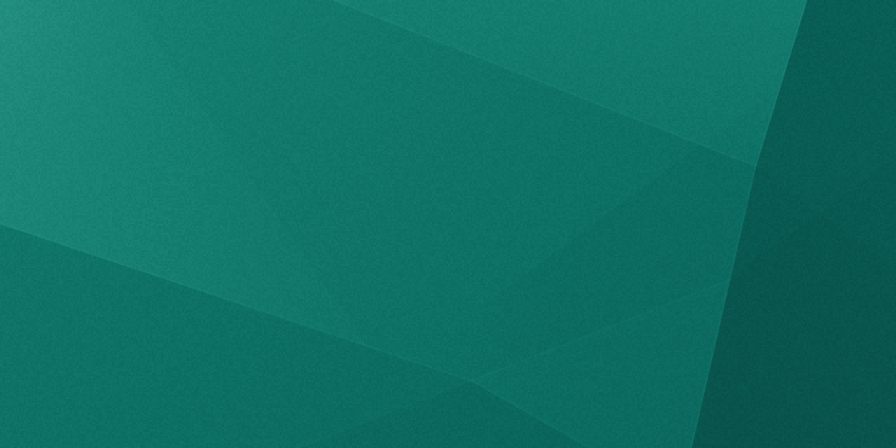
Give the GLSL for this background, as a Shadertoy shader.

```glsl
// Overlapping translucent teal facets with a corner glow and fine grain.

// Signed distance to the line a-b, positive on the left of its direction.
float side(vec2 p, vec2 a, vec2 b) {
    vec2 d = normalize(b - a);
    return dot(p - a, vec2(-d.y, d.x));
}

// Antialiased coverage of the positive side.
float cover(float d) {
    float w = 0.7 / iResolution.y;
    return smoothstep(-w, w, d);
}

// Thin soft seam just inside the positive side of an edge.
float seam(float d) {
    float t = (d - 0.001) * 400.0;
    return exp(-t * t);
}

float hash(vec2 cell) {
    vec3 q = fract(cell.xyx * vec3(0.1031, 0.103, 0.0973));
    q += dot(q, q.yzx + 33.33);
    return fract((q.x + q.y) * q.z);
}

void mainImage(out vec4 fragColor, in vec2 fragCoord) {
    // Height is 1; width is 2 on the intended canvas.
    vec2 p = fragCoord / iResolution.xy * vec2(2.0, 1.0);

    // Facet edges; two of them bend where they meet another edge.
    vec2 joint = vec2(1.6875, 0.628);
    vec2 crossing = vec2(1.055, 0.148);
    float roof = side(p, vec2(0.742, 1.0), joint);
    float wall = min(side(p, vec2(1.802, 1.0), joint),
                     side(p, joint, vec2(1.544, 0.0)));
    float floorEdge = min(-side(p, vec2(0.0, 0.5), crossing),
                          -side(p, crossing, vec2(1.315, 0.0)));
    float ramp = -side(p, vec2(0.664, 0.0), vec2(1.627, 0.375));
    float fold = -side(p, vec2(0.977, 0.245), vec2(1.5625, 0.674));
    float leftFold = -side(p, vec2(0.286, 1.0), vec2(0.807, 0.245));

    float aboveRoof = cover(roof);
    float belowFloor = cover(floorEdge);
    float belowRamp = cover(ramp);
    float leftOfWall = 1.0 - cover(wall);

    // Main field, brightest toward the upper left.
    float tone = 0.478 - 0.03 * p.x + 0.026 * (p.y - 0.5);
    float glow = 0.05 * exp(-2.8 * distance(p, vec2(0.0, 1.0)));
    float leftLight = cover(leftFold) * (0.008 + 0.05 * max(leftFold, 0.0));
    tone += (glow + leftLight) * (1.0 - belowFloor);
    tone += aboveRoof * (0.022 + 0.06 * max(roof, 0.0));

    // Overlapping shadows in the lower half.
    float foldShade = cover(fold) * smoothstep(0.9, 1.3, p.x);
    foldShade *= mix(0.012, 0.007, aboveRoof);
    tone -= foldShade * (1.0 - belowFloor);
    tone -= belowFloor * (0.016 + 0.012 * belowRamp);
    tone += 0.007 * belowRamp * (1.0 - belowFloor);

    // Dark right panel with its own two folds.
    float dark = 0.35 + 0.018 * p.y;
    dark -= 0.009 * cover(-side(p, joint, vec2(2.0, 0.4)));
    dark -= 0.009 * cover(-side(p, vec2(1.836, 0.53), vec2(2.0, 0.648)));
    tone = mix(dark, tone, leftOfWall);

    // Faint highlights on the lit side of the strongest edges.
    tone += 0.028 * seam(-wall) + 0.02 * seam(-floorEdge) * leftOfWall;
    tone += (0.02 * seam(roof) + 0.014 * seam(ramp)) * leftOfWall;

    // Fine grain on a fixed grid of the canvas.
    tone += 0.031 * (hash(floor(p * 256.0)) - 0.5);

    // Tone to teal: red rises only in the lighter parts.
    float lift = max(tone - 0.34, 0.0);
    vec3 teal = vec3(0.03 + 2.2 * lift * lift, tone, 0.012 + 0.87 * tone);
    fragColor = vec4(teal, 1.0);
}
```
